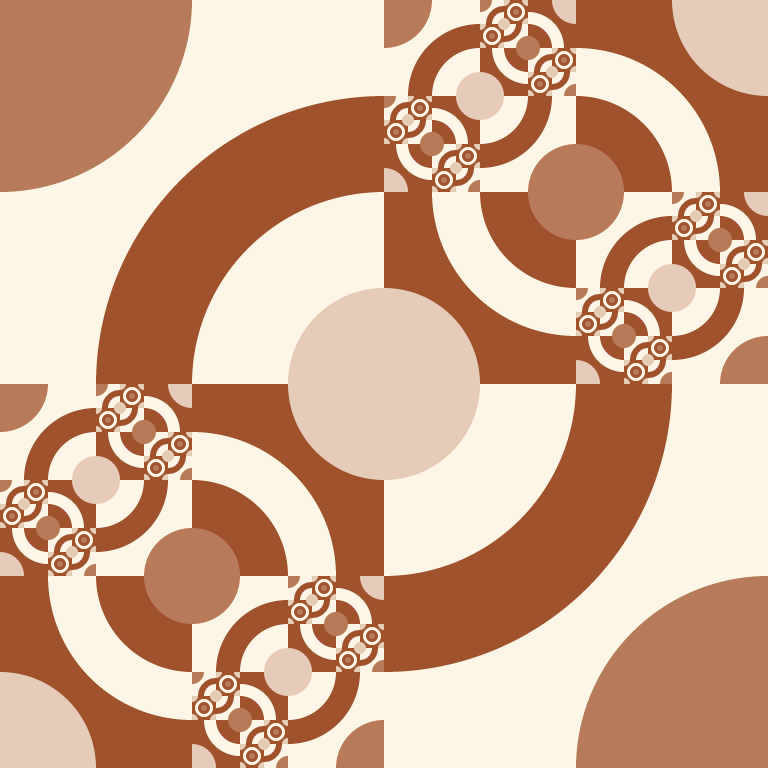
This pattern is drawn by a WebGL 1 fragment shader. Its source:

```glsl
precision highp float;

uniform vec2 u_resolution;

const int MAX_SPLITS = 5;
const int SAMPLES = 4;
const vec3 CREAM = vec3(0.992, 0.961, 0.902);
const vec3 SIENNA = vec3(0.627, 0.322, 0.176);

// One tile spanning -1..1: a ring, a central disc and four corner discs
vec3 tileColor(vec2 p, vec3 ground, vec3 ink) {
    float radius = length(p);
    float cornerRadius = length(1.0 - abs(p));
    vec3 color = ground;
    if (radius > 0.5 && radius < 0.75) color = ink;
    if (radius < 0.25) color = mix(ground, ink, 0.25);
    if (cornerRadius < 0.5) color = mix(ground, ink, 0.75);
    return color;
}

// Split one diagonal pair of quadrants, swapping diagonal and colors each level
vec3 patternColor(vec2 uv) {
    vec2 p = uv * 2.0 - 1.0;
    float diagonal = 1.0;
    for (int i = 0; i < MAX_SPLITS; i++) {
        if (p.x * p.y * diagonal <= 0.0) break;
        p = 2.0 * p - sign(p);
        diagonal = -diagonal;
    }
    // Light tiles: the central disc is pale and the corners are dark
    if (diagonal > 0.0) return tileColor(p, CREAM, SIENNA);
    return tileColor(p, SIENNA, CREAM);
}

void main() {
    // Average a grid of samples inside each pixel to smooth every edge
    vec3 sum = vec3(0.0);
    float count = float(SAMPLES);
    for (int y = 0; y < SAMPLES; y++) {
        for (int x = 0; x < SAMPLES; x++) {
            vec2 offset = (vec2(float(x), float(y)) + 0.5) / count - 0.5;
            sum += patternColor((gl_FragCoord.xy + offset) / u_resolution);
        }
    }
    gl_FragColor = vec4(sum / (count * count), 1.0);
}
```
